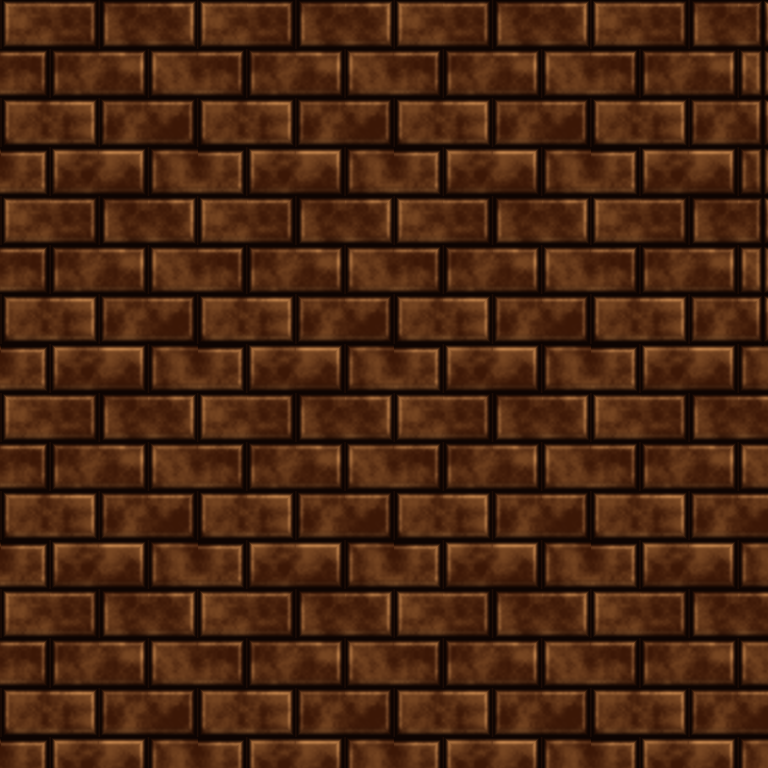
Write a Shadertoy shader that draws this texture.

```glsl
// Dark brown brick wall in running bond: soft black joints, bevelled rims, mottled faces.
// One tile of two bricks by four rows repeats; its mottling is periodic value noise,
// and each brick is a box distance measured in units of the row height.

float hash(ivec2 cell) {
    uint n = uint(cell.x) * 1597u + uint(cell.y) * 51749u + 977u;
    n = (n ^ (n >> 15)) * 73471u;
    n = (n ^ (n >> 13)) * 91193u;
    return float((n ^ (n >> 16)) & 65535u) / 65535.0;
}

// Value noise that wraps after "period" lattice cells
float tileNoise(vec2 p, int period) {
    ivec2 a = ivec2(mod(floor(p), float(period)));
    ivec2 b = (a + 1) % period;
    vec2 f = fract(p);
    f = f * f * (3.0 - 2.0 * f);
    return mix(mix(hash(a), hash(ivec2(b.x, a.y)), f.x),
               mix(hash(ivec2(a.x, b.y)), hash(b), f.x), f.y);
}

float mottling(vec2 tile) {
    float sum = 0.0, weight = 0.5;
    int period = 9;
    for (int i = 0; i < 4; i++) {
        sum += weight * tileNoise(tile * float(period), period);
        weight *= 0.55;
        period *= 2;
    }
    return sum / 1.01;
}

void mainImage(out vec4 fragColor, in vec2 fragCoord) {
    vec2 uv = fragCoord / iResolution.xy;

    // Brick grid, rows counted from the top, odd rows shifted by half a brick
    vec2 p = vec2(uv.x, 1.0 - uv.y) * vec2(7.8125, 15.625) - vec2(0.01, -0.01);
    float row = mod(floor(p.y), 4.0);
    float x = p.x + 0.5 * mod(row, 2.0);
    vec2 local = (fract(vec2(x, p.y)) - 0.5) * vec2(2.0, 1.0);
    ivec2 brick = ivec2(mod(floor(x), 2.0), row);

    // Box distance, with slight variation and a small step where the tile wraps
    float jitter = hash(brick + 40) - 0.5;
    float top = -0.45 + (row == 3.0 && mod(p.x, 2.0) < 0.5 ? 0.035 : 0.0);
    float side = abs(local.x - 0.03 * jitter) - 0.93;
    float d = max(side, max(local.y - 0.45, top - local.y));

    // Narrow vertical cut near the right border, upper rows only
    if (uv.y > 0.55) d = max(d, 0.04 - abs(uv.x - 0.9935) * 15.6);

    // Mottled face, shaded toward the lower edge
    float grain = mottling(p / vec2(2.0, 4.0));
    float tone = smoothstep(0.2, 0.82, grain + 0.06 * jitter);
    vec3 color = mix(vec3(0.23, 0.09, 0.025), vec3(0.46, 0.27, 0.13), tone);
    color *= 1.0 - 0.3 * smoothstep(0.26, 0.45, local.y);

    // Lit rim, strongest on the top and right edges
    float rim = exp(-pow((d + 0.065) / 0.038, 2.0));
    rim *= mix(1.0, 0.2, smoothstep(0.25, 0.42, local.y));
    rim *= mix(0.65, 1.0, step(0.0, local.x)) * (0.4 + 0.9 * grain);
    color += rim * vec3(0.23, 0.19, 0.13);

    // Soft black joints with a faint thread in the upright ones
    vec3 joint = vec3(0.05, 0.016, 0.008);
    joint += vec3(0.06, 0.03, 0.012) * smoothstep(0.97, 1.0, abs(local.x));
    color = mix(color, joint, smoothstep(-0.055, 0.035, d));

    fragColor = vec4(color, 1.0);
}
```
